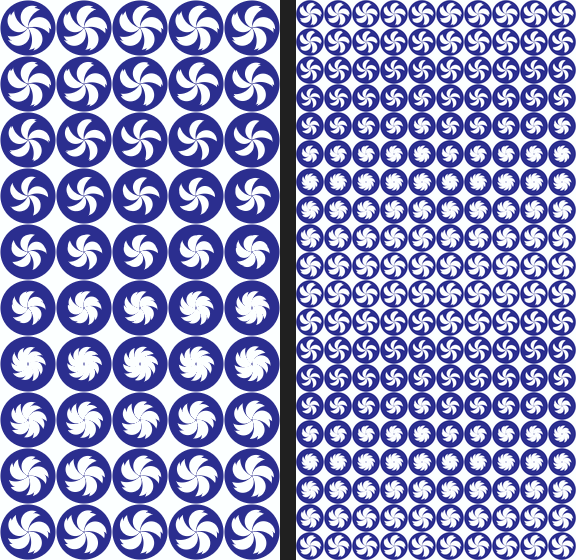
Left: one tile. Right: repeated 2 by 2.
This pattern is drawn by a Shadertoy shader. Its source:

```glsl
const float TAU = 6.2831853;

mat2 rotation(float a) {
    float c = cos(a), s = sin(a);
    return mat2(c, -s, s, c);
}

// Crescent from the origin to (reach, 0), bulging toward +y
float crescent(vec2 p, float reach) {
    float outer = length(p - vec2(0.5, 0.0) * reach) - 0.5 * reach;
    float inner = length(p - vec2(0.5, -0.742) * reach) - 0.895 * reach;
    return max(outer, -inner);
}

// Five crescents around the centre
float pinwheel(vec2 p, float reach, float turn) {
    float d = 1.0;
    for (int i = 0; i < 5; i++) {
        d = min(d, crescent(rotation(turn + float(i) * TAU / 5.0) * p, reach));
    }
    return d;
}

float coverage(float d, float pixel) {
    return clamp(0.5 - d / pixel, 0.0, 1.0);
}

void mainImage(out vec4 fragColor, in vec2 fragCoord) {
    vec2 grid = vec2(5.0, 10.0);
    vec2 uv = fragCoord / iResolution.xy * grid;
    vec2 cell = floor(uv);
    vec2 p = fract(uv) - 0.5;
    float pixel = grid.y / iResolution.y;

    // One full cycle through all cells, read from the top left
    float phase = (cell.x + grid.x * (grid.y - 1.0 - cell.y)) / (grid.x * grid.y);
    float reach = 0.362 + 0.052 * cos(TAU * (phase - 0.04));
    float offset = radians(72.0 * phase - 11.0 - 6.0 * sin(TAU * phase));

    // The second, shorter wheel slips past the first by one blade
    float blades = min(pinwheel(p, reach, -0.06),
                       pinwheel(p, reach * 0.94, offset - 0.06));
    blades = max(blades, 0.013 - length(p));

    vec3 white = vec3(0.99, 1.0, 1.0);
    vec3 blue = vec3(0.17, 0.18, 0.56);
    vec3 color = mix(white, blue, coverage(length(p) - 0.492, pixel));
    color = mix(color, white, coverage(blades, pixel));
    fragColor = vec4(color, 1.0);
}
```
